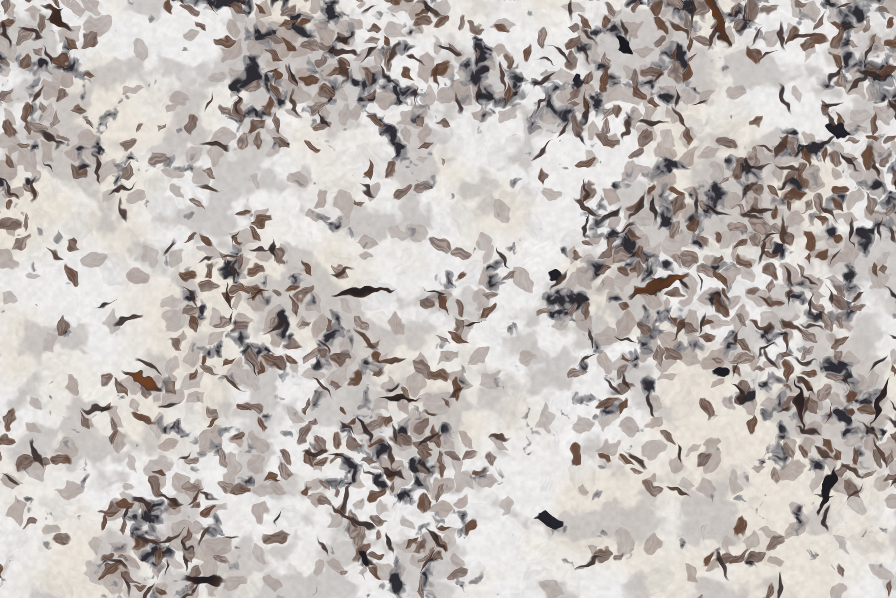
Reproduce this texture procedurally as a Shadertoy shader.

```glsl
// Polished white granite with tan, brown and black mineral flakes.

const vec3 WHITE  = vec3(0.925, 0.920, 0.918);
const vec3 CREAM  = vec3(0.905, 0.880, 0.840);
const vec3 HAZE   = vec3(0.755, 0.735, 0.725);
const vec3 TAN    = vec3(0.640, 0.575, 0.545);
const vec3 TAUPE  = vec3(0.470, 0.410, 0.390);
const vec3 BROWN  = vec3(0.370, 0.260, 0.200);
const vec3 RUST   = vec3(0.450, 0.270, 0.160);
const vec3 SLATE  = vec3(0.520, 0.515, 0.530);
const vec3 BLACK  = vec3(0.120, 0.115, 0.140);

const float CLUSTER_FREQ = 5.0;   // mineral clusters per canvas height
const float SPECKLE_FREQ = 36.0;  // fine grey mottling
const float HAZE_FREQ    = 16.0;  // translucent grey patches
const float RAGGED       = 0.009; // edge roughness of the flakes
const float GRAIN        = 0.09;  // contrast of the finest grain

float hash(vec2 p) {
    vec3 q = fract(p.xyx * 0.1031);
    q += dot(q, q.yzx + 33.33);
    return fract((q.x + q.y) * q.z);
}

float noise(vec2 p) {
    vec2 i = floor(p), f = fract(p);
    f = f * f * (3.0 - 2.0 * f);
    return mix(mix(hash(i), hash(i + vec2(1, 0)), f.x),
               mix(hash(i + vec2(0, 1)), hash(i + vec2(1, 1)), f.x), f.y);
}

float fbm(vec2 p, int octaves) {
    float sum = 0.0, total = 0.0, amp = 0.5;
    for (int i = 0; i < octaves; i++) {
        sum += amp * noise(p);
        total += amp;
        amp *= 0.5;
        p = mat2(1.6, 1.2, -1.2, 1.6) * p + 7.3;
    }
    return sum / total;
}

// How rich in dark minerals the stone is at p, 0 to 1
float cluster(vec2 p) {
    return smoothstep(0.39, 0.66, fbm(p * CLUSTER_FREQ + 11.7, 3));
}

// Scattered angular flakes: x = coverage, y = tone.
// size is the half extent in cells, stray the share found outside clusters.
vec2 flakes(vec2 p, float freq, vec2 size, float density, float stray, float seed) {
    vec2 g = p * freq, cell = floor(g), result = vec2(0.0);
    float edge = 0.8 * freq / iResolution.y;
    for (int y = -1; y <= 1; y++)
    for (int x = -1; x <= 1; x++) {
        vec2 id = cell + vec2(x, y), key = id + seed * 37.0;
        vec2 center = id + 0.2 + 0.6 * vec2(hash(key + 0.31), hash(key + 5.73));
        float chance = density * mix(stray, 1.0, cluster(center / freq));
        if (hash(key + 9.17) > chance) continue;

        float angle = 6.2832 * hash(key + 13.9), shape = hash(key + 21.4);
        vec2 q = mat2(cos(angle), -sin(angle), sin(angle), cos(angle)) * (g - center);
        q.x += q.y * (shape - 0.5);
        vec2 extent = size * mix(0.55, 1.15, hash(key + 17.2));
        vec2 r = abs(q) / extent;
        float d = max(max(r.x, r.y), (r.x + r.y) * mix(0.65, 1.0, shape));
        d = (d - 1.0) * min(extent.x, extent.y);
        float cover = 1.0 - smoothstep(-edge, edge, d);
        float streak = noise(vec2(q.x * 3.0, q.y * 14.0) + key);
        float tone = mix(hash(key + 29.6), streak, 0.45);
        result = vec2(max(result.x, cover), mix(result.y, tone, cover));
    }
    return result;
}

void mainImage(out vec4 fragColor, in vec2 fragCoord) {
    vec2 p = fragCoord / iResolution.y + 3.0;
    float rich = cluster(p);
    vec2 w = p + RAGGED * (vec2(fbm(p * 55.0, 2), fbm(p * 55.0 + 40.0, 2)) - 0.5) * 2.0;

    // White feldspar with cream clouds and faint facets
    vec3 color = mix(WHITE, CREAM, smoothstep(0.42, 0.70, fbm(p * 6.0 + 50.0, 4)));
    vec2 facet = flakes(w, 17.0, vec2(0.65, 0.45), 0.6, 0.8, 1.0);
    color *= 1.0 + 0.12 * facet.x * (facet.y - 0.65);

    // Translucent grey patches
    float haze = fbm(w * HAZE_FREQ, 4) + 0.13 * (rich - 0.4);
    color = mix(color, HAZE, 0.75 * smoothstep(0.50, 0.63, haze));

    // Tan quartz
    vec2 quartz = flakes(w, 29.0, vec2(0.60, 0.40), 0.75, 0.25, 2.0);
    color = mix(color, mix(TAN, HAZE, quartz.y), 0.85 * quartz.x);

    // Slate mottling that deepens to black
    float mottle = fbm(w * SPECKLE_FREQ + 20.0, 4) + 0.2 * (rich - 1.0);
    color = mix(color, SLATE, 0.85 * smoothstep(0.56, 0.64, mottle));
    color = mix(color, BLACK, 0.85 * smoothstep(0.64, 0.74, mottle));

    // Brown mica, then thin dark splinters
    vec2 mica = flakes(w, 36.0, vec2(0.58, 0.30), 0.48, 0.10, 3.0);
    vec3 micaColor = mix(BROWN, TAUPE, smoothstep(0.25, 0.6, mica.y));
    color = mix(color, mix(micaColor, TAN, smoothstep(0.6, 0.9, mica.y)), 0.92 * mica.x);
    vec2 splinter = flakes(w, 27.0, vec2(0.55, 0.11), 0.38, 0.12, 4.0);
    color = mix(color, mix(BLACK, BROWN, splinter.y), 0.9 * splinter.x);

    // Sparse long blades and black crystals
    vec2 blade = flakes(w, 7.0, vec2(0.30, 0.055), 0.26, 0.35, 5.0);
    color = mix(color, mix(BLACK, RUST, smoothstep(0.3, 0.9, blade.y)), blade.x);
    vec2 crystal = flakes(w, 6.0, vec2(0.12, 0.075), 0.16, 0.5, 6.0);
    color = mix(color, BLACK * (0.8 + 0.5 * crystal.y), crystal.x);

    // Fine grain
    color *= 1.0 + GRAIN * (fbm(p * 120.0, 2) - 0.5);
    fragColor = vec4(clamp(color, 0.0, 1.0), 1.0);
}
```
